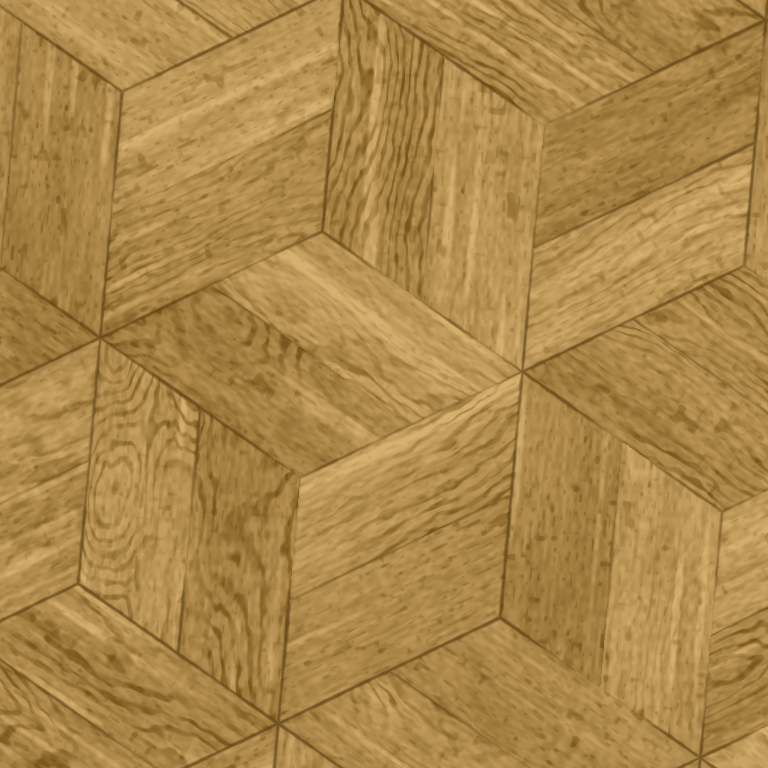
A three.js fragment shader for this texture:

```glsl
#define CUBE_CENTRE vec2(0.391, 0.378)
#define EDGE_A vec2(-0.2604, 0.1823)
#define EDGE_B vec2(0.2890, 0.1380)
#define EDGE_LENGTH 0.32
#define SEAM_WIDTH 0.0017
#define SEAM_DEPTH 0.68
#define RING_DEPTH 0.52
#define FLECK_DEPTH 0.40
#define PLANK_VARIATION 0.30
#define DARK_OAK vec3(0.52, 0.38, 0.15)
#define LIGHT_OAK vec3(0.80, 0.65, 0.40)
#define SEAM_COLOUR vec3(0.36, 0.25, 0.08)

varying vec2 vUv;

float hash(vec2 p) {
  return fract(sin(dot(p, vec2(127.1, 311.7))) * 43758.5453);
}

float noise(vec2 p) {
  vec2 i = floor(p), f = fract(p);
  f = f * f * (3.0 - 2.0 * f);
  return mix(mix(hash(i), hash(i + vec2(1.0, 0.0)), f.x),
             mix(hash(i + vec2(0.0, 1.0)), hash(i + 1.0), f.x), f.y);
}

float cross2(vec2 a, vec2 b) {
  return a.x * b.y - a.y * b.x;
}

// Rhombus coordinates (along grain, across grain); cube and face identify it
vec2 rhombus(vec2 p, out vec2 cube, out float face) {
  vec2 q = p - CUBE_CENTRE;
  vec2 st = vec2(cross2(q, EDGE_B), cross2(EDGE_A, q)) / cross2(EDGE_A, EDGE_B);
  vec2 cell = floor(st), f = st - cell;
  float kind = mod(cell.x + cell.y + 0.5, 3.0);
  bool below = f.x > f.y;

  if (kind < 1.0) {
    cube = cell;
    face = 0.0;
    return f;
  }
  bool left = (kind < 2.0) == below;
  cube = cell + (kind < 2.0 ? vec2(1.0) : below ? vec2(1.0, 0.0) : vec2(0.0, 1.0));
  face = left ? 1.0 : 2.0;
  vec2 d = st - cube;
  return left ? vec2(-d.y, d.x - d.y) : vec2(d.y - d.x, -d.x);
}

// Irregular dark pores, clustered by a slower noise
float flecks(vec2 g) {
  float cluster = 0.16 * noise(g * vec2(6.0, 9.0) + 17.0);
  float large = smoothstep(0.80, 0.96, noise(g * vec2(24.0, 36.0) + 3.0) + cluster - 0.06);
  float small = smoothstep(0.74, 0.95, noise(g * vec2(37.0, 66.0) + 23.0) + cluster - 0.06);
  return max(large, 0.7 * small);
}

// Thin contoured growth rings, from straight streaks to arched figure
float rings(vec2 g, float straightness) {
  float field = g.y * mix(5.0, 22.0, straightness);
  field += mix(11.0, 4.0, straightness) * noise(g * vec2(1.6, 3.6));
  field += 1.1 * noise(g * vec2(5.0, 13.0) + 5.0);
  field += 0.40 * noise(g * vec2(20.0, 40.0));
  return smoothstep(0.45, 1.0, 0.5 + 0.5 * sin(6.2832 * field));
}

void main() {
  vec2 cube;
  float face;
  vec2 r = rhombus(vUv, cube, face);

  // Two planks per rhombus, each with its own seed and unskewed grain space
  float plank = step(0.5, r.y);
  vec2 id = cube * 3.0 + vec2(face * 17.3, plank * 7.1 + face * 2.9);
  float seed = hash(id), figure = hash(id + 4.6), straightness = hash(id + 8.3);
  vec2 g = vec2(r.x - 0.5 * r.y, 0.866 * r.y) + floor(vec2(seed, figure) * 40.0);

  // Wood tone: plank tint, soft streaks, fibres and mottling
  float tone = 0.68 + PLANK_VARIATION * (seed - 0.5);
  tone += 0.26 * (noise(g * vec2(1.6, 9.0)) - 0.5);
  tone += 0.24 * (noise(g * vec2(8.0, 62.0)) - 0.5);
  tone += 0.30 * (noise(g * vec2(38.0, 68.0)) - 0.5);
  tone += 0.20 * (noise(vUv * 4.0) - 0.5);
  tone += 0.34 * smoothstep(0.70, 0.92, noise(g * vec2(1.1, 20.0) + 31.0));

  // Figure fades in patches and is broken up by the fibres
  float patches = smoothstep(0.25, 0.65, noise(g * vec2(2.2, 5.0) + 13.0));
  float broken = 0.35 + 0.95 * noise(g * vec2(14.0, 40.0) + 7.0);
  float strength = mix(0.10, 1.0, smoothstep(0.15, 0.65, figure)) * mix(0.35, 1.0, patches);
  tone -= RING_DEPTH * strength * broken * rings(g, straightness);
  tone -= FLECK_DEPTH * mix(1.0, 0.6, figure) * flecks(g);

  // Seams round each plank: uneven width and depth, with pale worn edges
  vec2 border = min(r, 1.0 - r);
  float outer = min(border.x, border.y), split = abs(r.y - 0.5);
  float gap = min(outer, split) * 0.866 * EDGE_LENGTH;
  gap = max(gap + 0.0012 * (noise(vUv * 90.0) - 0.5), 0.0);
  float wear = mix(0.15, 1.0, smoothstep(0.15, 0.7, noise(vUv * 11.0 + 5.0)));
  wear *= split < outer ? mix(0.5, 1.0, hash(cube + face * 3.1)) : 1.0;
  float width = SEAM_WIDTH * mix(0.7, 1.15, wear);
  float seam = 1.0 - smoothstep(0.1 * width, 1.9 * width, gap);
  float edge = smoothstep(1.0, 2.5, gap / SEAM_WIDTH) - smoothstep(2.5, 5.0, gap / SEAM_WIDTH);
  tone += 0.22 * edge * (noise(vUv * 16.0 + 40.0) - 0.45);
  tone -= 0.12 * wear * exp(-gap / (3.0 * SEAM_WIDTH));

  vec3 colour = mix(DARK_OAK, LIGHT_OAK, clamp(tone, -0.15, 1.15));
  colour = mix(colour, SEAM_COLOUR, SEAM_DEPTH * wear * seam);
  gl_FragColor = vec4(colour, 1.0);
}
```
